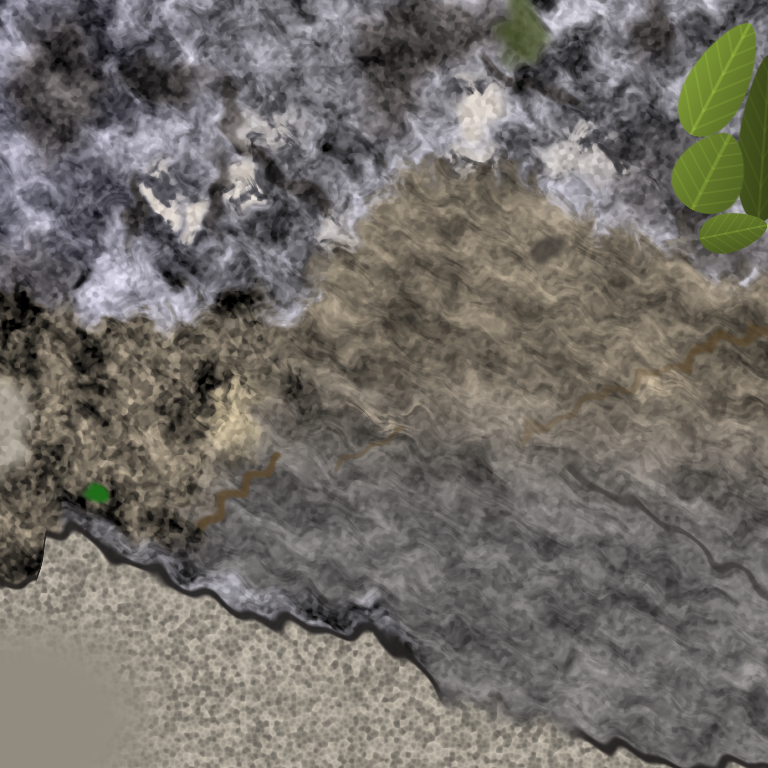
A three.js fragment shader for this texture:

```glsl
// Weathered rock: a pitted grey crag above a smooth slab, rubble at the left,
// sand under a broken ledge and a few leaves at the upper right.
// Blended cellular noise gives the grain; ellipses and strokes the relief.
varying vec2 vUv;

const vec3 CRAG = vec3(.45, .445, .47);
const vec3 PIT = vec3(.2, .185, .18);
const vec3 CHALK = vec3(.82, .79, .76);
const vec3 SLAB_WARM = vec3(.46, .425, .37);
const vec3 SLAB_COOL = vec3(.395, .385, .385);
const vec3 RUBBLE = SLAB_WARM * .74;
const vec3 SLATE = CRAG * .76;
const vec3 SAND = vec3(.6, .575, .53);
const vec3 OCHRE = vec3(.36, .28, .17);
const vec3 LEAF = vec3(.4, .49, .17);
const float WARP = .007;
const float STREAK_ANGLE = -.32;

vec2 hash2(vec2 p) {
  return fract(sin(vec2(dot(p, vec2(127.1, 311.7)), dot(p, vec2(269.5, 183.3)))) * 43758.5);
}

// x: distance to the nearest seed, y: smooth blend of seed values
vec2 cells(vec2 p) {
  vec2 base = floor(p);
  float near = 4., sum = 0., total = 0.;
  for (int j = -1; j <= 1; j++)
    for (int i = -1; i <= 1; i++) {
      vec2 cell = base + vec2(i, j), h = hash2(cell), d = cell + h - p;
      float dd = dot(d, d), w = exp(-7. * dd);
      near = min(near, dd);
      sum += w * fract(h.x * 7.3 + h.y * 5.1);
      total += w;
    }
  return vec2(sqrt(near), sum / total);
}

float layers(vec2 p) {
  float sum = 0., gain = .85;
  for (int i = 0; i < 4; i++) {
    sum += gain * (cells(p).y - .5);
    p = p * 2.1 + 17.3;
    gain *= .65;
  }
  return sum;
}

mat2 turn(float a) { return mat2(cos(a), -sin(a), sin(a), cos(a)); }

float blob(vec2 p, float x, float y, float rx, float ry) {
  return 1. - smoothstep(.55, 1.35, length((p - vec2(x, y)) / vec2(rx, ry)));
}

float stroke(vec2 p, float ax, float ay, float bx, float by, float w) {
  vec2 a = vec2(ax, ay), d = vec2(bx, by) - a;
  float t = clamp(dot(p - a, d) / dot(d, d), 0., 1.);
  return 1. - smoothstep(.3 * w, w, length(p - a - d * t));
}

float ramp(float x, float a, float b, float rise) { return rise * clamp((x - a) / (b - a), 0., 1.); }

// Height of the sand line and of the crag's lower rim
float ledge(float x) {
  return .24 + ramp(x, .048, .06, .065) - ramp(x, .09, .27, .09) - ramp(x, .27, .42, .045)
    + ramp(x, .44, .48, .01) - ramp(x, .485, .58, .09) - ramp(x, .58, .755, .047) - ramp(x, .755, .86, .045);
}
float rim(float x) {
  return .6 + ramp(x, .38, .52, .19) - ramp(x, .54, .72, .035) - ramp(x, .72, 1., .115);
}

void addLeaf(inout vec3 col, vec2 p, vec2 size, float angle, float shade) {
  vec2 q = turn(angle) * p / size;
  float side = abs(q.y), inside = sqrt(max(1. - q.x * q.x, 0.)) * (1. - .25 * q.x) - side;
  float veins = .1 * smoothstep(.75, 1., sin((q.x - .6 * side) * 19.)) + .2 * (1. - smoothstep(.02, .08, side));
  col = mix(col, LEAF * shade * (.94 + .14 * q.y + veins), smoothstep(0., .09, inside));
}

void main() {
  vec2 uv = vUv;
  vec2 p = uv + WARP * (sin(uv.yx * 57. + 2. * sin(uv * 37.)) + .6 * sin(uv.yx * 143. + uv * 71.));
  float rough = layers(p * 19.);
  float streak = layers(turn(STREAK_ANGLE) * p * vec2(13, 38));
  vec2 grain = cells(uv * 150.);
  float fine = grain.y - .5;

  // Slab, warm above and cool below, with pale scrapes, seams and a crack
  vec3 col = mix(SLAB_COOL, SLAB_WARM, smoothstep(.36, .62, uv.y + .1 * uv.x));
  col *= 1. + .55 * streak + .22 * rough + .3 * fine;
  float scrape = blob(p, .49, .45, .06, .025) + blob(p, .86, .5, .025, .02);
  col += vec3(.17, .15, .12) * scrape * smoothstep(-.15, .25, streak);
  float seam = stroke(p, 1., .58, .89, .53, .009) + .6 * stroke(p, .89, .53, .68, .435, .008)
    + .7 * stroke(p, .53, .44, .44, .4, .007);
  col = mix(col, OCHRE, .65 * min(seam, 1.));
  float crack = stroke(p, .74, .395, 1., .23, .007);
  col = mix(col, PIT, .6 * min(crack + blob(p, .715, .675, .02, .014), 1.));

  // Rubble at the left and slate along the ledge
  float left = 1. - smoothstep(.31, .4, p.x + max(.42 - p.y, 0.) + .08 * rough);
  vec3 rubble = RUBBLE * (1.08 + 1.5 * rough + .9 * fine);
  rubble += vec3(.25, .23, .17) * blob(p, .31, .46, .05, .05) * smoothstep(-.2, .2, rough);
  col = mix(col, rubble, left);
  float height = p.y - ledge(uv.x);
  float slate = (1. - smoothstep(.03, .055, height)) * smoothstep(.07, .09, uv.x) * (1. - smoothstep(.5, .58, uv.x));
  col = mix(col, SLATE * (1. + 1.2 * streak + .8 * fine), .85 * slate);
  col = mix(col, OCHRE, .8 * stroke(p, .36, .405, .26, .32, .01));
  col = mix(col, SAND * 1.08 + .15 * fine, blob(p, .01, .445, .034, .057));

  // Crag with shadowed hollows and sunlit knobs
  vec3 crag = CRAG * (1.03 + 1.1 * rough + .45 * fine);
  crag.b += .03 * (1. - smoothstep(0., .4, uv.x));
  float dark = blob(p, .075, .89, .06, .095) + blob(p, .215, .895, .06, .03) + blob(p, .175, .725, .011, .05)
    + blob(p, .284, .75, .013, .06) + blob(p, .57, .96, .1, .045)
    + blob(p, .51, .9, .045, .075) + blob(p, .85, .96, .027, .045) + .7 * blob(p, .04, .61, .065, .08)
    + .5 * blob(p, .85, .77, .07, .07) + .7 * blob(p, .96, .68, .07, .035) + stroke(p, .29, .89, .315, .81, .016)
    + stroke(p, .315, .81, .425, .73, .016) + stroke(p, .64, .91, .75, .865, .014);
  float lit = blob(p, .623, .86, .032, .04) + blob(p, .208, .74, .024, .045) + blob(p, .254, .715, .018, .024)
    + blob(p, .315, .76, .025, .03) + .8 * blob(p, .615, .79, .04, .024)
    + .55 * blob(p, .35, .83, .04, .04) + .6 * blob(p, .44, .7, .024, .04) + .65 * blob(p, .76, .8, .06, .035);
  crag = mix(crag, PIT * (1.15 + rough + fine), .85 * min(dark, 1.));
  crag = mix(crag, CHALK + .2 * fine, min(lit, 1.) * smoothstep(-.22, .12, rough + .25 * fine));
  crag = mix(crag, LEAF * .6, .7 * blob(p, .68, .965, .03, .045));
  col = mix(col, crag, smoothstep(-.025, .025, p.y - rim(p.x) + .06 * rough));

  // Speckled sand, hazy in the corner, under a dark contact line
  float haze = blob(uv, .04, .06, .16, .13);
  vec3 sand = SAND * (1. + (1. - haze) * (.5 * fine + .25 * (grain.x - .45)) - .05 * haze);
  float gap = smoothstep(.56, .59, uv.x) * (1. - smoothstep(.73, .77, uv.x));
  float blur = mix(.003, .022, gap);
  col = mix(sand, col, smoothstep(-blur, blur, height));
  col = mix(col, PIT * .7, .9 * (1. - gap) * (1. - smoothstep(.002, .009, abs(height - .004))));

  // Foliage
  addLeaf(col, uv - vec2(.995, .82), vec2(.11, .034), 1.5, .62);
  addLeaf(col, uv - vec2(.955, .698), vec2(.045, .026), .2, .93);
  addLeaf(col, uv - vec2(.926, .776), vec2(.055, .047), 1.1, 1.);
  addLeaf(col, uv - vec2(.938, .897), vec2(.082, .04), 1.08, 1.12);
  col = mix(col, vec3(.12, .42, .1), blob(p, .124, .362, .012, .013));
  gl_FragColor = vec4(clamp(col, 0., 1.), 1);
}
```
